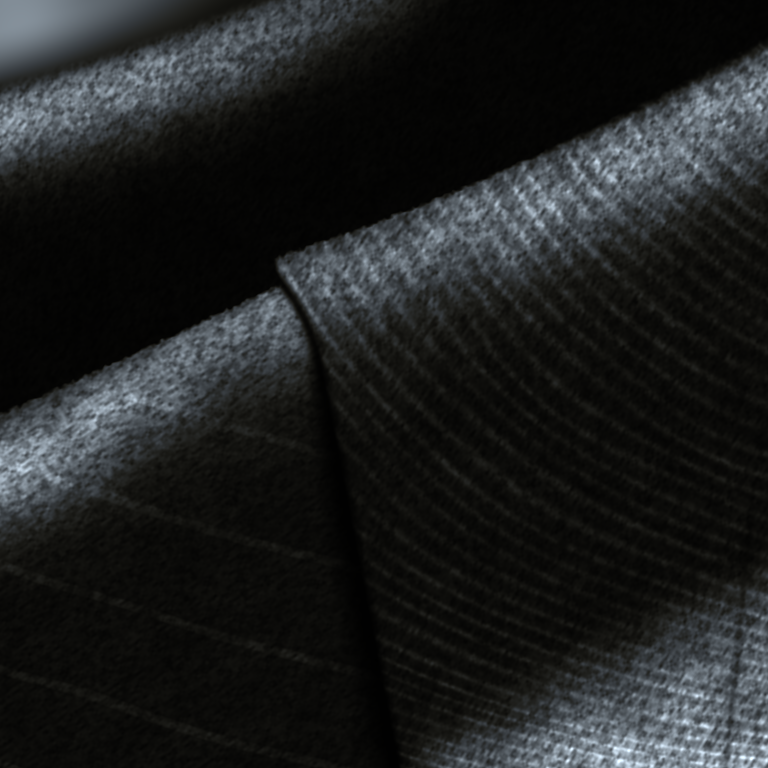
This texture is drawn by a Shadertoy shader. Its source:

```glsl
// Dark woven cloth in three overlapping folds, lit along their crests.
// Each fold is a curve-bounded layer shaded by depth below its crest;
// arc-shaped ribs and layered value noise give the weave and nap.

const vec3 WARM_SHADE = vec3(1.04, 1.02, 0.84);
const vec3 COOL_LIGHT = vec3(0.92, 1.0, 1.07);
const vec2 RIB_CENTER = vec2(1.3, 1.2);
const float RIB_COUNT = 34.0;
const float RIB_FLATTEN = 1.2;
const float GRAIN_CONTRAST = 0.58;
const float PATCH_CONTRAST = 0.35;
const float EXPOSURE = 1.1;
const float EDGE_SOFTNESS = 0.003;
const float FUZZ = 0.005;

float hash(vec2 cell) {
    vec3 h = fract(vec3(cell.xyx) * 0.1031);
    h += dot(h, h.yzx + 33.33);
    return fract((h.x + h.y) * h.z);
}

float noise(vec2 p) {
    vec2 i = floor(p), f = fract(p);
    f = f * f * (3.0 - 2.0 * f);
    return mix(mix(hash(i), hash(i + vec2(1, 0)), f.x),
               mix(hash(i + vec2(0, 1)), hash(i + vec2(1, 1)), f.x), f.y);
}

vec2 rotate(vec2 p, float angle) {
    float c = cos(angle), s = sin(angle);
    return vec2(c * p.x + s * p.y, c * p.y - s * p.x);
}

float smoothMin(float a, float b, float k) {
    float h = max(k - abs(a - b), 0.0) / k;
    return min(a, b) - h * h * k * 0.25;
}

// Bell-shaped light with separate widths above and below its center
float glow(float depth, float center, float above, float below) {
    float d = (depth - center) / (depth < center ? above : below);
    return exp(-d * d);
}

// Fine yarn flecks and soft worn patches, centered on one
float grain(vec2 p, float angle) {
    vec2 q = rotate(p, angle);
    float fleck = 0.65 * noise(q * vec2(120, 230)) + 0.35 * noise(q * vec2(260, 300) + 17.0);
    float worn = noise(q * vec2(22, 30) + 5.0);
    return (1.0 + GRAIN_CONTRAST * (fleck - 0.5) * 2.0) * (1.0 + PATCH_CONTRAST * (worn - 0.5));
}

// Fold boundaries
float backCrest(float x)  { return 0.883 + 0.28 * x + 0.17 * x * x; }
float leftCrest(float x)  { return 0.46 + 0.45 * x + 0.03 * x * x; }
float rightCrest(float x) {
    float d = x - 0.44;
    return 0.692 + 0.36 * d + 0.155 * d * d;
}
float seamX(float y) {
    float bend = max(y - 0.53, 0.0);
    return 0.521 - 0.193 * y - 2.8 * bend * bend;
}

float backLayer(vec2 p) {
    float depth = backCrest(p.x) - p.y;
    float fade = 1.0 - smoothstep(0.15, 0.7, p.x);
    float fold = 0.014 + 0.4 * fade * glow(depth, 0.042, 0.045, 0.055);
    fold += 0.04 * fade * glow(depth, 0.1, 0.07, 0.07);
    fold *= grain(p, 0.95);
    // Out-of-focus cloth beyond the crest
    float far = 0.04 + 0.47 * exp(-pow(p.x / 0.24, 2.0)) * smoothstep(-0.02, 0.08, -depth);
    far *= 0.92 + 0.16 * noise(rotate(p, 0.4) * vec2(12, 25));
    return mix(far, fold, smoothstep(-0.014, 0.014, depth));
}

float leftLayer(vec2 p, float depth) {
    float inward = smoothstep(0.0, 0.33, p.x);
    float light = 0.036 + mix(0.44, 0.3, inward)
                * glow(depth, mix(0.075, 0.035, inward), mix(0.06, 0.05, inward), 0.066);
    light += 0.04 * glow(depth, 0.12, 0.08, 0.09);
    // Sparse raised threads, broken into stitches
    float v = p.y + 0.36 * p.x - 0.12 * p.x * p.x + 0.012 * noise(p * 7.0);
    float thread = smoothstep(0.93, 1.0, cos(6.2832 * (v - 0.275) / 0.135));
    light += thread * (0.03 + 0.1 * light) * (0.3 + noise(rotate(p, -0.3) * vec2(90, 20)));
    light *= grain(p, 0.6);
    // Shadow cast by the overlapping flap
    float gap = seamX(p.y) - p.x;
    float reach = mix(0.06, 0.018, smoothstep(0.25, 0.62, p.y));
    return light * mix(0.08, 1.0, smoothstep(0.004, reach, gap));
}

float rightLayer(vec2 p, float depth) {
    float side = smoothstep(0.45, 1.0, p.x);
    float light = 0.038 + mix(0.31, 0.44, side)
                * glow(depth, mix(0.04, 0.055, side), 0.052, mix(0.072, 0.08, side));
    light += 0.05 * glow(depth, 0.12, 0.1, 0.1);
    // Lit sweep along the lower right
    float sweep = 0.03 + 0.46 * (p.x - 0.52) - p.y;
    light += 0.38 * smoothstep(-0.05, 0.13, sweep) * smoothstep(0.5, 0.8, p.x);
    light += 0.16 * glow(p.y, 0.0, 0.04, 0.04) * smoothstep(0.51, 0.6, p.x);
    // Thin continuous ribs that flatten toward the bottom
    vec2 r = p - RIB_CENTER;
    float low = max(0.35 - p.y, 0.0);
    float radius = length(r) + RIB_FLATTEN * low * low, along = atan(r.y, r.x);
    float phase = radius * RIB_COUNT + 0.9 * noise(vec2(radius * 14.0, along * 4.0));
    float rib = pow(0.5 + 0.5 * cos(6.2832 * phase), 3.0);
    rib *= 0.45 + 0.6 * noise(vec2(floor(phase + 0.5) * 0.73, along * 6.0));
    rib *= 0.6 + 0.8 * noise(vec2(phase * 2.0, along * 85.0));
    float strand = noise(vec2(radius * 150.0, along * 12.0));
    light *= 0.87 + 0.28 * rib + 0.2 * (strand - 0.5);
    light += 0.036 * rib;
    light *= grain(p, 1.0);
    // Thin crease near the right side
    float crease = exp(-pow((p.x - 0.945 - 0.1 * p.y) / 0.005, 2.0));
    light *= 1.0 - 0.35 * crease * smoothstep(0.45, 0.3, p.y);
    return light * mix(0.35, 1.0, smoothstep(0.0, 0.012, p.x - seamX(p.y)));
}

void mainImage(out vec4 fragColor, in vec2 fragCoord) {
    vec2 p = fragCoord / iResolution.xy;
    float nap = FUZZ * (noise(p * 190.0) - 0.5);
    float blur = max(EDGE_SOFTNESS, 1.0 / iResolution.y);
    float farBlur = blur + 0.008 * smoothstep(0.6, 1.0, p.x);

    float leftDepth = leftCrest(p.x) - p.y + nap;
    float rightDepth = rightCrest(p.x) - p.y + nap;
    float flap = smoothMin(rightDepth * 0.92, p.x - seamX(p.y), 0.035);

    float light = backLayer(p);
    light = mix(light, leftLayer(p, leftDepth), smoothstep(-blur, blur, leftDepth));
    light = mix(light, rightLayer(p, rightDepth), smoothstep(-farBlur, farBlur, flap));

    light *= EXPOSURE;
    vec3 color = light * mix(WARM_SHADE, COOL_LIGHT, smoothstep(0.04, 0.24, light));
    fragColor = vec4(clamp(color, 0.0, 1.0), 1.0);
}
```
